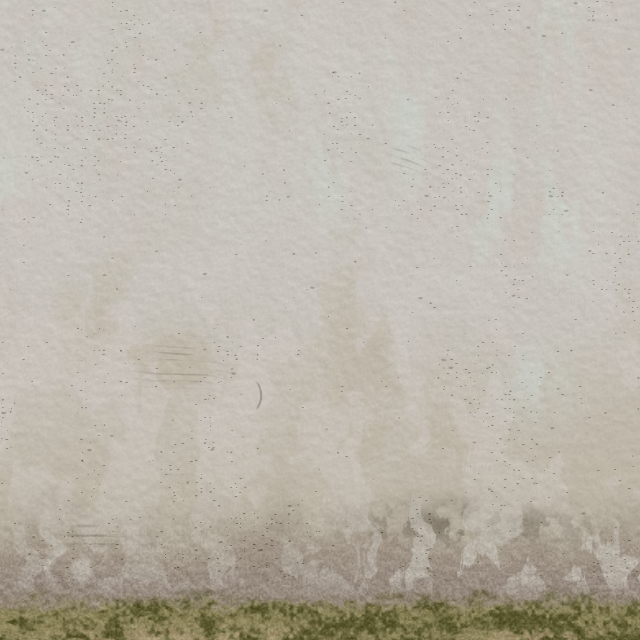
A Shadertoy shader for this texture:

```glsl
float hash(vec2 p) {
    vec3 q = fract(vec3(p.xyx) * 0.1031);
    q += dot(q, q.yzx + 33.33);
    return fract((q.x + q.y) * q.z);
}

float noise(vec2 p) {
    vec2 i = floor(p), f = fract(p);
    f = f * f * (3.0 - 2.0 * f);
    return mix(mix(hash(i), hash(i + vec2(1, 0)), f.x),
               mix(hash(i + vec2(0, 1)), hash(i + vec2(1, 1)), f.x), f.y);
}

float fbm(vec2 p) {
    float sum = 0.0, gain = 0.516;
    for (int i = 0; i < 5; i++) {
        sum += gain * noise(p);
        p = mat2(0.96, 0.28, -0.28, 0.96) * p * 2.03 + 17.3;
        gain *= 0.5;
    }
    return sum;
}

float blob(vec2 p, vec2 centre, vec2 radius) {
    vec2 d = (p - centre) / radius;
    return exp(-dot(d, d));
}

float fadeDown(float low, float high, float v) {
    return 1.0 - smoothstep(low, high, v);
}

// Ragged patches, stretched by the scale given
float patches(vec2 p, vec2 scale, float level, float softness) {
    vec2 warp = vec2(noise(p * 31.0), noise(p * 27.0 + 9.0)) - 0.5;
    return smoothstep(level - softness, level + softness, fbm(p * scale + warp * 0.7));
}

// Sparse flat dents, one candidate per cell
float pits(vec2 p, float density) {
    vec2 cell = floor(p);
    vec2 centre = 0.3 + 0.4 * vec2(hash(cell + 3.1), hash(cell + 8.7));
    vec2 d = (fract(p) - centre) * vec2(0.8, 1.5);
    d.y += 0.5 * d.x * (hash(cell + 5.3) - 0.5);
    float size = mix(0.12, 0.36, hash(cell + 12.9));
    return fadeDown(size * 0.3, size, length(d)) * step(hash(cell), density);
}

// Slightly tilted trowel ridges
float ridges(vec2 p, float tilt, float frequency) {
    float wave = fract((p.y + tilt * p.x + 0.006 * noise(p * 25.0)) * frequency);
    float line = smoothstep(0.55, 0.75, wave) * fadeDown(0.8, 1.0, wave);
    return line * smoothstep(0.4, 0.65, noise(p * vec2(22.0, 90.0)));
}

float arcMark(vec2 p, vec2 centre, float radius, float halfHeight) {
    vec2 d = p - centre;
    float line = fadeDown(0.0007, 0.0025, abs(length(d) - radius));
    return line * step(0.0, d.x) * fadeDown(halfHeight * 0.6, halfHeight, abs(d.y));
}

vec3 plaster(vec2 p) {
    vec3 col = mix(vec3(0.785, 0.765, 0.74), vec3(0.735, 0.71, 0.65),
                   fadeDown(0.2, 0.6, p.y + 0.22 * (fbm(p * 6.0) - 0.5)));

    // Warm stains
    float stain = blob(p, vec2(0.29, 0.43), vec2(0.10, 0.08))
                + blob(p, vec2(0.16, 0.44), vec2(0.06, 0.14))
                + blob(p, vec2(0.58, 0.48), vec2(0.09, 0.13))
                + blob(p, vec2(0.36, 0.87), vec2(0.08, 0.08))
                + blob(p, vec2(0.70, 0.33), vec2(0.15, 0.06));
    float blotch = patches(p + 4.0, vec2(17.0, 9.0), 0.53, 0.14);
    col = mix(col, vec3(0.73, 0.70, 0.63), blotch * (0.16 + 0.5 * min(stain, 1.0)));

    // Pinkish skim coat and pale cool washes
    float skim = patches(p + 7.0, vec2(22.0, 9.0), 0.54, 0.05);
    col = mix(col, vec3(0.80, 0.775, 0.755), 0.5 * skim * smoothstep(0.1, 0.3, p.y));
    float wash = blob(p, vec2(0.79, 0.67), vec2(0.09, 0.09))
               + blob(p, vec2(0.86, 0.94), vec2(0.04, 0.09))
               + blob(p, vec2(0.64, 0.84), vec2(0.03, 0.12))
               + blob(p, vec2(0.51, 0.72), vec2(0.03, 0.07))
               + blob(p, vec2(0.89, 0.64), vec2(0.03, 0.07))
               + blob(p, vec2(0.84, 0.41), vec2(0.05, 0.05))
               + blob(p, vec2(0.09, 0.89), vec2(0.04, 0.08))
               + blob(p, vec2(0.01, 0.71), vec2(0.02, 0.06));
    float streak = patches(p + 2.0, vec2(28.0, 8.0), 0.50, 0.10);
    float upper = smoothstep(0.35, 0.9, p.y);
    return mix(col, vec3(0.785, 0.80, 0.77),
               streak * min(0.22 * upper + 0.8 * wash, 0.85));
}

vec3 dampBand(vec3 col, vec2 p) {
    float rough = fbm(p * vec2(18.0, 14.0) + 5.0) - 0.5;
    float damp = fadeDown(0.12, 0.24, p.y + 0.12 * rough);
    vec3 wet = mix(vec3(0.585, 0.535, 0.49), vec3(0.65, 0.61, 0.55),
                   smoothstep(0.07, 0.18, p.y + 0.05 * rough));
    col = mix(col, wet, damp);

    // Dark crumbly rim on the right
    float rim = blob(p, vec2(0.73, 0.18), vec2(0.17, 0.028));
    col -= 0.16 * rim * patches(p, vec2(70.0, 60.0), 0.51, 0.08);

    // Flaked light patches
    float flakes = patches(p + 1.0, vec2(29.0, 16.0), 0.54, 0.035);
    float reach = smoothstep(0.06, 0.10, p.y) * fadeDown(0.17, 0.30, p.y);
    float amount = 0.4 + 0.3 * smoothstep(0.5, 0.65, p.x);
    vec2 bent = p + vec2(0.03 * (noise(p * 35.0) - 0.5), 0.0);
    float runs = blob(bent, vec2(0.08, 0.16), vec2(0.012, 0.08))
               + blob(bent, vec2(0.21, 0.18), vec2(0.018, 0.06))
               + blob(bent, vec2(0.26, 0.29), vec2(0.022, 0.045))
               + blob(bent, vec2(0.135, 0.11), vec2(0.022, 0.025));
    float light = max(flakes * reach * amount, 0.65 * smoothstep(0.25, 0.7, runs));
    return mix(col, vec3(0.75, 0.73, 0.69), light);
}

vec3 mossBand(vec3 col, vec2 p) {
    float clump = fbm(p * vec2(28.0, 40.0));
    float edge = p.y + 0.035 * (clump - 0.5) + 0.012 * (noise(p * 120.0) - 0.5);
    vec3 moss = mix(vec3(0.35, 0.34, 0.18), vec3(0.54, 0.51, 0.35),
                    smoothstep(0.3, 0.7, clump + 0.5 * (noise(p * 180.0) - 0.5)));
    col = mix(col, moss, fadeDown(0.046, 0.076, edge));

    // Sandy rubble along the foot
    float sandy = blob(p, vec2(0.30, 0.0), vec2(0.22, 0.022))
                + blob(p, vec2(0.85, 0.0), vec2(0.11, 0.022));
    float grit = smoothstep(0.4, 0.65, noise(p * 130.0) * 0.5 + clump * 0.5);
    return mix(col, vec3(0.66, 0.59, 0.46), min(sandy, 1.0) * grit * 0.9);
}

void mainImage(out vec4 fragColor, in vec2 fragCoord) {
    vec2 p = fragCoord / iResolution.xy;
    vec3 col = mossBand(dampBand(plaster(p), p), p);

    // Fine relief and grain
    float lower = fadeDown(0.06, 0.24, p.y);
    vec2 fine = p * vec2(85.0, 110.0);
    col += (fbm(fine) - fbm(fine + vec2(0.2, 0.5))) * mix(0.065, 0.13, lower);
    col += (noise(p * 390.0) - 0.5) * mix(0.025, 0.11, lower);

    // Pits, ridges and the curved scratch
    float cluster = smoothstep(0.48, 0.72, fbm(p * vec2(15.0, 7.0) + 31.0));
    float wallOnly = smoothstep(0.07, 0.12, p.y);
    float dents = pits(p * 145.0, 0.012 + 0.24 * cluster)
                + 0.7 * pits(p * 83.0 + 40.0, 0.008 + 0.04 * cluster);
    col -= vec3(0.20, 0.21, 0.22) * dents * wallOnly;
    float trowel = ridges(p, 0.08, 95.0) * blob(p, vec2(0.28, 0.43), vec2(0.06, 0.035))
                 + ridges(p, 0.35, 85.0) * blob(p, vec2(0.63, 0.76), vec2(0.035, 0.025))
                 + ridges(p, 0.02, 75.0) * blob(p, vec2(0.15, 0.165), vec2(0.045, 0.02));
    col -= 0.11 * trowel;
    col -= 0.16 * arcMark(p, vec2(0.372, 0.382), 0.036, 0.025);

    fragColor = vec4(clamp(col, 0.0, 1.0), 1.0);
}
```
